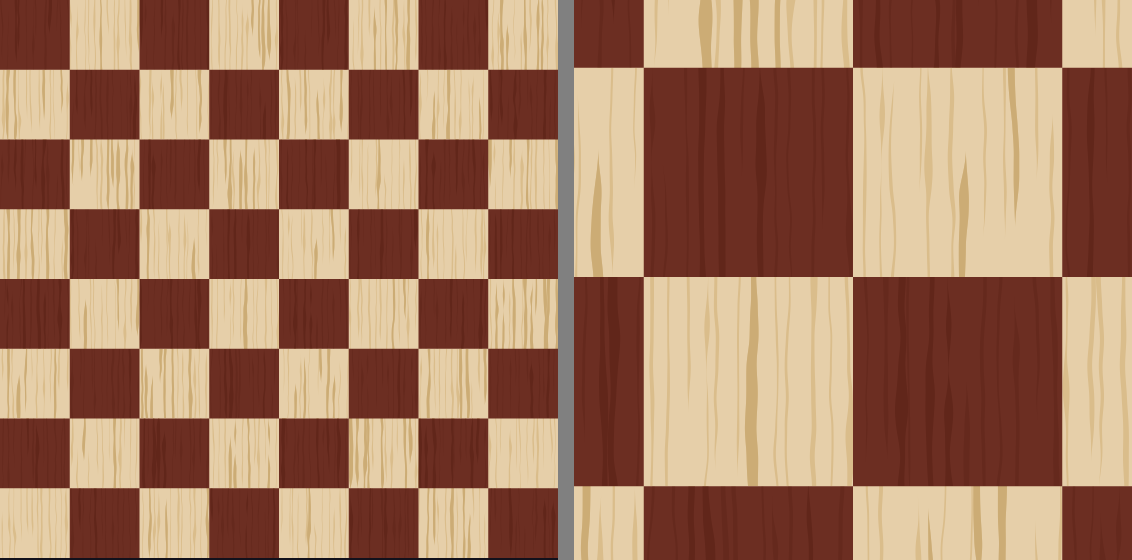
Left: the whole. Right: its middle third, enlarged.
A WebGL 2 fragment shader for this pattern:

```glsl
#version 300 es
precision highp float;

uniform vec2 u_resolution;
out vec4 fragColor;

const float CELLS = 8.0;
const int STREAKS = 12;

const vec3 DARK_WOOD = vec3(0.424, 0.180, 0.133);
const vec3 DARK_GRAIN = vec3(0.375, 0.145, 0.098);
const vec3 LIGHT_WOOD = vec3(0.902, 0.812, 0.663);
const vec3 LIGHT_GRAIN = vec3(0.855, 0.740, 0.545);
const vec3 DEEP_GRAIN = vec3(0.800, 0.675, 0.460);
const vec3 BASE_STRIP = vec3(0.070, 0.065, 0.110);

float hash(vec2 p) {
    vec3 q = fract(vec3(p.xyx) * 0.1031);
    q += dot(q, q.yzx + 33.33);
    return fract((q.x + q.y) * q.z);
}

float noise(float x, float seed) {
    float i = floor(x);
    float f = fract(x);
    return mix(hash(vec2(i, seed)), hash(vec2(i + 1.0, seed)), f * f * (3.0 - 2.0 * f));
}

// Square wave of period 2 with antialiased steps, positive on [0, 1].
float squareWave(float x, float px) {
    float tri = 0.5 - abs(mod(x + 0.5, 2.0) - 1.0);
    return clamp(2.0 * tri / px, -1.0, 1.0);
}

// Share of a pixel covered by a band centred at zero.
float bandCoverage(float d, float halfWidth, float px) {
    float h = 0.5 * px;
    return clamp((min(d + h, halfWidth) - max(d - h, -halfWidth)) / px, 0.0, 1.0);
}

// One tapering grain line; x is its coverage, y marks a deeper tone.
vec2 streak(vec2 uv, float index, float seed, float px) {
    vec2 key = vec2(index * 7.0 + 3.0, seed);
    float place = hash(key);
    float size = hash(key + 11.3);
    float reach = hash(key + 23.7);
    float side = hash(key + 37.1);
    float lineSeed = seed + index * 17.0;

    float x = (index + 0.15 + 0.7 * place) / float(STREAKS);
    x += 0.022 * (noise(uv.y * 2.5 + 5.0, lineSeed) - 0.5);
    x += 0.010 * (noise(uv.y * 7.0, lineSeed + 5.0) - 0.5);

    // Lines grow from the top or bottom; many run the full height.
    float along = side < 0.6 ? uv.y : 1.0 - uv.y;
    float extent = 0.5 + 1.1 * reach;
    float taper = 1.0 - smoothstep(extent - 0.25, extent, along);
    float swell = 0.55 + 0.9 * noise(uv.y * 3.5, lineSeed + 9.0);
    float halfWidth = (0.005 + 0.015 * size * size) * swell * taper;

    // A few lines bulge into a short knot.
    float knotY = 0.2 + 0.6 * reach;
    float knot = exp(-pow((uv.y - knotY) / 0.12, 2.0));
    halfWidth += 0.013 * knot * step(0.82, side);

    float coverage = bandCoverage(uv.x - x, halfWidth, px);
    return vec2(coverage, coverage * step(0.72, size));
}

vec2 woodGrain(vec2 uv, float seed, float px) {
    vec2 grain = vec2(0.0);
    for (int i = 0; i < STREAKS; i++) {
        grain = max(grain, streak(uv, float(i), seed, px));
    }
    return grain;
}

void main() {
    // Board coordinates run rightward and downward from the top left.
    vec2 p = vec2(gl_FragCoord.x, u_resolution.y - gl_FragCoord.y);
    p *= CELLS / u_resolution.x;
    float px = CELLS / u_resolution.x;

    vec2 cell = floor(p);
    float seed = floor(hash(cell + 4.7) * 900.0) + 1.0;
    vec2 grain = woodGrain(fract(p), seed, px);

    vec3 dark = mix(DARK_WOOD, DARK_GRAIN, 0.55 * grain.x + 0.35 * grain.y);
    vec3 light = mix(LIGHT_WOOD, LIGHT_GRAIN, grain.x);
    light = mix(light, DEEP_GRAIN, grain.y);

    float checker = squareWave(p.x, px) * squareWave(p.y, px);
    vec3 color = mix(light, dark, 0.5 + 0.5 * checker);

    // Narrow strip below the last row.
    float below = clamp((p.y - CELLS) / px + 0.5, 0.0, 1.0);
    fragColor = vec4(mix(color, BASE_STRIP, below), 1.0);
}
```
